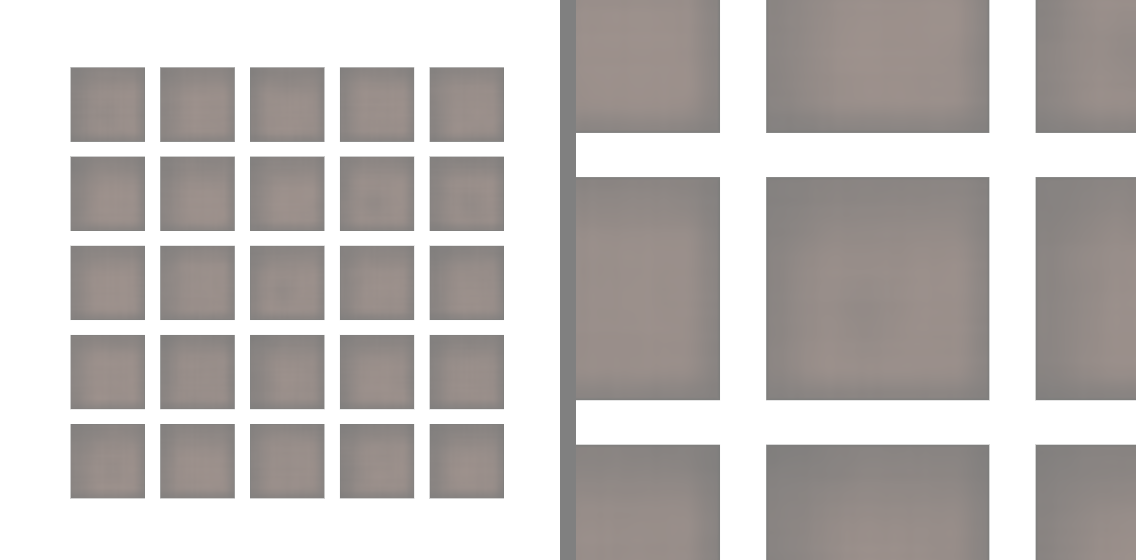
Left: the whole. Right: its middle third, enlarged.
This pattern is drawn by a Shadertoy shader. Its source:

```glsl
const vec2 GRID_COUNT = vec2(5.0);
const vec2 GRID_CENTER = vec2(0.5130, 0.4948);
const vec2 PITCH = vec2(0.1603, 0.1592);
const float TILE_HALF = 0.0664;
const float RIM_WIDTH = 0.0022;
const float WEAVE_AMOUNT = 0.006;
const float MOTTLE_AMOUNT = 0.22;
const float BLOTCH_CHANCE = 0.25;

const vec3 PAPER = vec3(1.0);
const vec3 WARM_CORE = vec3(0.607, 0.563, 0.545);
const vec3 GREY_EDGE = vec3(0.510, 0.500, 0.495);
const vec3 RIM_GREY = vec3(0.480, 0.485, 0.480);

float hash(vec2 p) {
    vec3 q = fract(p.xyx * vec3(0.1031, 0.1030, 0.0973));
    q += dot(q, q.yzx + 33.33);
    return fract((q.x + q.y) * q.z);
}

float noise(vec2 p) {
    vec2 cell = floor(p);
    vec2 f = fract(p);
    f = f * f * (3.0 - 2.0 * f);
    float low = mix(hash(cell), hash(cell + vec2(1, 0)), f.x);
    float high = mix(hash(cell + vec2(0, 1)), hash(cell + vec2(1, 1)), f.x);
    return mix(low, high, f.y);
}

float fbm(vec2 p) {
    float sum = 0.0;
    float weight = 0.5;
    for (int i = 0; i < 3; i++) {
        sum += weight * noise(p);
        p = p * 2.03 + 17.0;
        weight *= 0.5;
    }
    return sum / 0.875;
}

// Warm centre fading to grey, softer toward the top left.
float warmth(vec2 q, vec2 cell) {
    vec2 seed = cell * 13.7 + 41.0;
    vec2 drift = vec2(hash(seed), hash(seed + 5.3));
    vec2 nearLow = smoothstep(vec2(0.0), vec2(0.60 + 0.35 * drift.x, 0.32), q + 1.0);
    vec2 nearHigh = smoothstep(vec2(0.0), vec2(0.34, 0.65 + 0.35 * drift.y), 1.0 - q);
    vec2 fade = mix(vec2(0.38), vec2(1.0), nearLow * nearHigh);
    float warm = fade.x * fade.y;

    // Uneven stain inside each tile.
    warm += MOTTLE_AMOUNT * (fbm(q * 1.7 + seed) - 0.55);
    warm -= 0.12 * hash(seed + 9.1);

    // Soft dark smudge below the middle of a few tiles.
    float smudged = step(1.0 - BLOTCH_CHANCE, hash(seed + 2.9));
    vec2 smudge = (q - vec2(0.3 * drift.x - 0.15, -0.25)) / vec2(0.36, 0.42);
    warm -= 0.32 * smudged * exp(-dot(smudge, smudge));

    // Small warm glow low in the tile.
    vec2 glow = (q - vec2(0.1, -0.3)) / 0.5;
    warm += 0.15 * drift.y * exp(-dot(glow, glow));
    return clamp(warm, 0.0, 1.05);
}

// Faint crossed threads.
float weave(vec2 q, vec2 cell) {
    float upright = noise(vec2(q.x * 14.0, q.y * 0.8) + cell * 31.0 + 70.0);
    float level = noise(vec2(q.x * 0.8, q.y * 14.0) + cell * 23.0 + 90.0);
    return upright + level - 1.0;
}

void mainImage(out vec4 fragColor, in vec2 fragCoord) {
    float side = min(iResolution.x, iResolution.y);
    float pixel = 1.0 / side;
    vec2 uv = (fragCoord - 0.5 * iResolution.xy) / side + 0.5;

    // Nearest tile in the bounded grid.
    vec2 reach = 0.5 * (GRID_COUNT - 1.0);
    vec2 fromCenter = uv - GRID_CENTER;
    vec2 cell = clamp(floor(fromCenter / PITCH + 0.5), -reach, reach);
    vec2 local = fromCenter - cell * PITCH;
    vec2 q = local / TILE_HALF;

    // Signed distance to the square.
    vec2 outside = abs(local) - TILE_HALF;
    float dist = max(outside.x, outside.y);

    vec3 tile = mix(GREY_EDGE, WARM_CORE, warmth(q, cell));
    tile += WEAVE_AMOUNT * weave(q, cell);
    tile = mix(tile, RIM_GREY, 0.7 * smoothstep(-RIM_WIDTH, 0.0, dist));

    float coverage = 1.0 - smoothstep(-0.5 * pixel, 0.5 * pixel, dist);
    fragColor = vec4(mix(PAPER, tile, coverage), 1.0);
}
```
